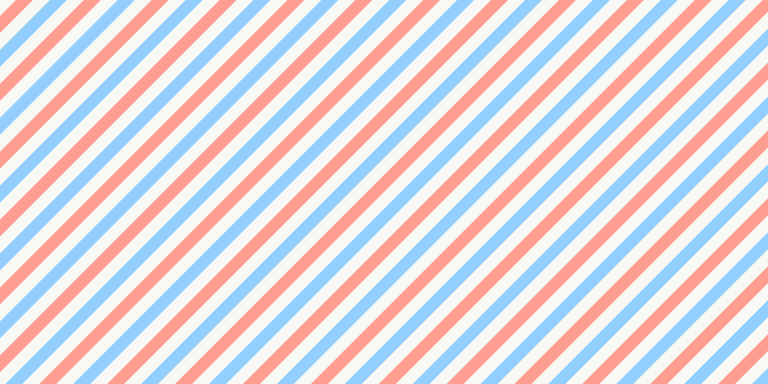
Give the GLSL for this pattern, as a WebGL 2 fragment shader.

```glsl
#version 300 es
precision highp float;
// Airmail stripes: 45 degree bands of coral and sky blue, parted by
// equally wide bands of off-white. One periodic coordinate across the
// bands gives a distance to each stripe, with edges smoothed per pixel.

#define PERIOD 0.125        // coral + gap + blue + gap, in canvas heights
#define STRIPE_WIDTH 0.25   // stripe width, in periods
#define CORAL_CENTER 0.36   // coral stripe centre, in periods
#define BLUE_CENTER 0.86    // blue stripe centre, in periods
#define EDGE_PIXELS 1.2     // width of the smoothed edge
#define PAPER vec3(0.973, 0.973, 0.961)
#define CORAL vec3(0.995, 0.620, 0.570)
#define BLUE vec3(0.575, 0.810, 0.995)

uniform vec2 u_resolution;
out vec4 fragColor;

// Coverage of the repeating stripe whose centre lies at the given phase.
float stripe(float phase, float center, float edge) {
    float offset = abs(fract(phase - center + 0.5) - 0.5);
    float dist = offset - 0.5 * STRIPE_WIDTH;
    return 1.0 - smoothstep(-0.5 * edge, 0.5 * edge, dist);
}

void main() {
    // Canvas units of one height, measured from the top left corner.
    vec2 p = gl_FragCoord.xy / u_resolution.y;
    vec2 fromTopLeft = vec2(p.x, 1.0 - p.y);

    // Distance across the diagonal bands, in periods.
    float phase = dot(fromTopLeft, vec2(inversesqrt(2.0))) / PERIOD;
    float edge = EDGE_PIXELS / (u_resolution.y * PERIOD);

    vec3 color = PAPER;
    color = mix(color, CORAL, stripe(phase, CORAL_CENTER, edge));
    color = mix(color, BLUE, stripe(phase, BLUE_CENTER, edge));
    fragColor = vec4(color, 1.0);
}
```
